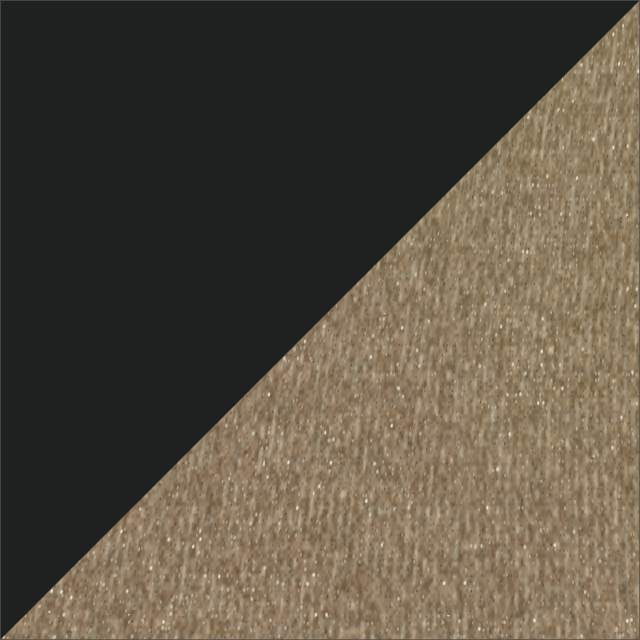
A three.js fragment shader for this texture:

```glsl
// Ribbed, glittering tan knit filling the lower right half of a dark square.
// A bent rib coordinate carries stitches and stretched noise grain; jittered
// cells scatter dark gaps and pale glints, and a diagonal mask cuts the cloth.
varying vec2 vUv;

const float TAU = 6.2831853;
const float RIBS = 62.0;
const vec3 DARK = vec3(0.121, 0.130, 0.125);
const vec3 BORDER = vec3(0.32, 0.32, 0.30);
const vec3 BROWN = vec3(0.545, 0.455, 0.365);
const vec3 OLIVE = vec3(0.555, 0.490, 0.365);
const vec3 THREAD = vec3(0.70, 0.66, 0.57);
const vec3 GAP = vec3(0.33, 0.29, 0.22);
const vec3 GLINT = vec3(0.92, 0.92, 0.86);

float hash(vec2 p) {
  return fract(sin(dot(p, vec2(127.1, 311.7))) * 43758.5453);
}

float noise(vec2 p) {
  vec2 i = floor(p);
  vec2 f = fract(p);
  f = f * f * (3.0 - 2.0 * f);
  float low = mix(hash(i), hash(i + vec2(1.0, 0.0)), f.x);
  float high = mix(hash(i + vec2(0.0, 1.0)), hash(i + vec2(1.0, 1.0)), f.x);
  return mix(low, high, f.y);
}

// Ribs lean to the right on the left side and straighten towards the right.
vec2 clothCoord(vec2 p) {
  float lean = 0.25 * p.y * (1.0 - p.x) + 0.1 * p.y * p.y - 0.06 * p.y;
  float wobble = 0.004 * (noise(p * vec2(9.0, 14.0)) - 0.5);
  return vec2(p.x - lean + wobble, p.y);
}

// One soft oval per chosen cell, with random place and strength.
float flecks(vec2 p, vec2 cells, float density, float seed) {
  vec2 q = p * cells;
  vec2 id = floor(q) + seed;
  vec2 jitter = vec2(hash(id + 3.1), hash(id + 7.7)) - 0.5;
  float d = length(fract(q) - 0.5 - 0.35 * jitter);
  float chosen = step(hash(id), density);
  return chosen * (1.0 - smoothstep(0.08, 0.42, d)) * mix(0.45, 1.0, hash(id + 5.3));
}

vec3 cloth(vec2 p) {
  vec2 c = clothCoord(p);

  // Broad tint: greener towards the upper right
  float patches = noise(p * 6.0 + 11.0);
  float olive = smoothstep(0.7, 1.8, p.x + p.y) * 0.6 + 0.4 * patches;
  vec3 color = mix(BROWN, OLIVE, olive);

  // Broken pale threads along each rib
  float rib = 0.5 + 0.5 * cos(TAU * RIBS * c.x);
  float broken = noise(c * vec2(RIBS, 75.0) + 23.0);
  color = mix(color, THREAD, rib * rib * smoothstep(0.1, 0.9, broken) * 0.6);

  // Stretched fibre grain
  float coarse = noise(c * vec2(150.0, 75.0)) - 0.5;
  float fine = noise(c * vec2(270.0, 160.0) + 41.0) - 0.5;
  color += 0.13 * coarse + 0.13 * fine;
  color += vec3(0.025, 0.0, -0.02) * (noise(p * 90.0 + 67.0) - 0.5);

  // Dark gaps, mostly between the ribs
  float gaps = flecks(c, vec2(190.0, 125.0), 0.25, 17.0);
  color = mix(color, GAP, gaps * mix(0.75, 0.3, rib));

  // Small bright stitches, then rarer glints gathered in clusters
  float cluster = smoothstep(0.25, 0.85, noise(p * 13.0 + 5.0));
  float stitches = flecks(c, vec2(170.0, 95.0), 0.10 + 0.10 * cluster, 53.0);
  color = mix(color, THREAD + 0.08, stitches * 0.75);
  float glints = flecks(c, vec2(125.0, 85.0), 0.012 + 0.07 * cluster, 89.0);
  return mix(color, GLINT, glints * 0.95);
}

void main() {
  vec2 p = vUv;

  // Cloth below the rising diagonal
  float inside = smoothstep(-0.0014, 0.0014, (p.x - p.y) * 0.7071);
  vec3 color = mix(DARK, cloth(p), inside);

  // Hairline around the square
  vec2 margin = min(p, 1.0 - p);
  float line = 1.0 - smoothstep(0.0008, 0.0022, min(margin.x, margin.y));
  color = mix(color, BORDER, line * 0.75);

  gl_FragColor = vec4(color, 1.0);
}
```
